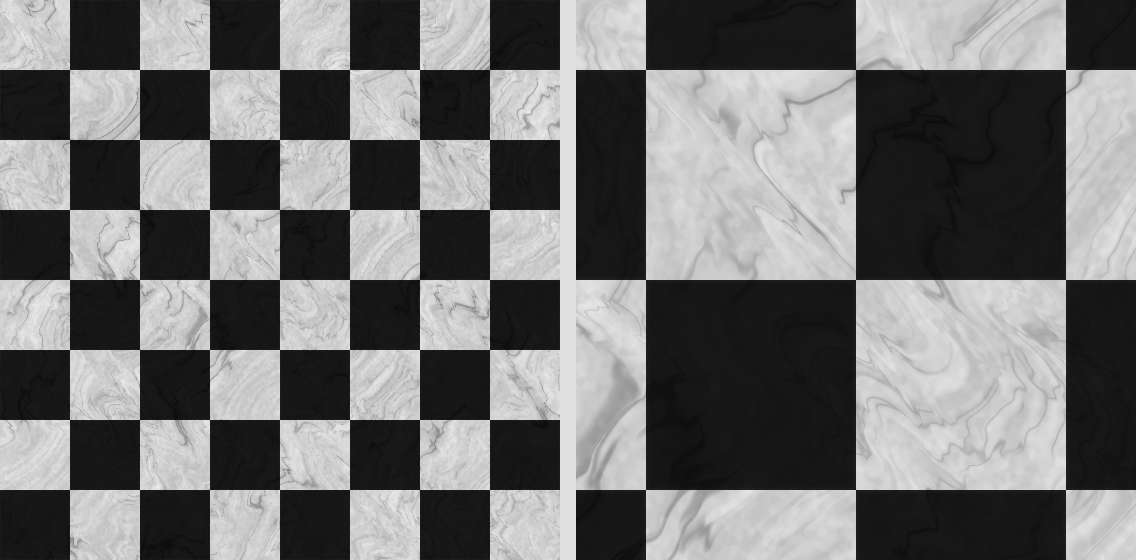
Left, the full canvas; right, a detail of the centre.
Write a WebGL 1 fragment shader that draws this pattern.

```glsl
precision highp float;

// Checkerboard of polished black and pale grey marble tiles.
// One wrapping stone field (layered cellular noise, bent by layered sines)
// supplies clouds, streaks and broken veins; the checker picks its shade.

#define TILES 8.0
#define LIGHT_SHADE 0.822
#define DARK_SHADE 0.09
#define DARK_RELIEF 0.12
#define VEIN_DEPTH 0.24
#define DARK_VEIN_DEPTH 0.035
#define RIM_WIDTH 0.022
#define RIM_GLOW 0.025
#define WARP 0.55
#define RAGGED 0.012
#define TAU 6.2831853

uniform vec2 u_resolution;

vec3 hash3(vec2 p) {
  vec3 q = fract(vec3(p.xyx) * vec3(0.1031, 0.1030, 0.0973));
  q += dot(q, q.yxz + 33.33);
  return fract((q.xxy + q.yzz) * q.zyx);
}

// Wrapping cellular noise; lean is a whole number of cells of shear.
// Returns x: smoothly blended cell value, y: gap between nearest two points.
vec2 cellular(vec2 uv, vec2 cells, float lean) {
  vec2 p = uv * cells - vec2(lean * uv.y, 0.0);
  vec2 base = floor(p);
  float nearest = 8.0;
  float second = 8.0;
  float sum = 0.0;
  float total = 0.0;
  for (int j = -1; j <= 1; j++) {
    for (int i = -1; i <= 1; i++) {
      vec2 id = base + vec2(float(i), float(j));
      // A step over the top edge also shifts the sheared columns.
      float lap = floor(id.y / cells.y);
      vec2 wrapped = vec2(mod(id.x + lean * lap, cells.x), id.y - lap * cells.y);
      vec3 h = hash3(wrapped + cells * 1.7);
      vec2 away = id + h.xy - p;
      float d = length(away);
      second = min(second, max(nearest, d));
      nearest = min(nearest, d);
      float weight = exp(-6.0 * d * d);
      sum += weight * h.z;
      total += weight;
    }
  }
  return vec2(sum / total, second - nearest);
}

// Layered sines of whole frequency bend the stone without breaking the wrap.
vec2 bend(vec2 p) {
  float freq = 3.0;
  for (int i = 0; i < 5; i++) {
    vec2 phase = TAU * (freq * p.yx + floor(freq * 0.6) * p) + float(i) * vec2(1.9, 4.3);
    p += WARP / (TAU * freq) * sin(phase);
    freq = floor(freq * 2.3);
  }
  return p;
}

// A crisp crack with a soft shadow beside it.
float vein(float gap, float width) {
  return 0.7 * (1.0 - smoothstep(0.0, width, gap))
       + 0.3 * (1.0 - smoothstep(0.0, width * 4.0, gap));
}

// Square wave over unit tiles, softened across one pixel.
vec2 squareWave(vec2 t, vec2 pixel) {
  vec2 ramp = abs(mod(t + 0.5, 2.0) - 1.0) - 0.5;
  return clamp(2.0 * ramp / pixel, -1.0, 1.0);
}

void main() {
  vec2 uv = gl_FragCoord.xy / u_resolution;
  vec2 stone = bend(uv);

  // Clouds, streaks and grain
  float cloud = cellular(stone, vec2(26.0, 11.0), 5.0).x - 0.5;
  float streak = cellular(stone, vec2(76.0, 28.0), 13.0).x - 0.5;
  float fine = cellular(stone, vec2(190.0, 64.0), 30.0).x - 0.5;
  float grain = cellular(uv, vec2(250.0, 210.0), 0.0).x - 0.5;
  float relief = 0.07 * cloud + 0.08 * streak + 0.06 * fine + 0.05 * grain;

  // Veins, ragged by the streaks and shown only in scattered patches
  vec2 ragged = stone + RAGGED * vec2(streak + 0.5 * fine, fine);
  float patches = cellular(stone, vec2(15.0, 12.0), 4.0).x;
  float longVein = vein(cellular(ragged, vec2(22.0, 9.0), 8.0).y, 0.09);
  float shortVein = vein(cellular(ragged, vec2(54.0, 23.0), 25.0).y, 0.13);
  float veins = longVein * smoothstep(0.48, 0.8, patches + 0.3 * streak)
              + 0.55 * shortVein * smoothstep(0.5, 0.85, 1.0 - patches + 0.5 * cloud);

  // Tile shades
  vec2 t = uv * TILES;
  vec2 fromCentre = abs(fract(t) - 0.5);
  float edge = 0.5 - max(fromCentre.x, fromCentre.y);
  float rim = 1.0 - smoothstep(0.0, RIM_WIDTH, edge);
  float light = LIGHT_SHADE + relief - VEIN_DEPTH * veins;
  float dark = DARK_SHADE + DARK_RELIEF * relief - DARK_VEIN_DEPTH * veins + RIM_GLOW * rim;

  // Checker: the lower left tile is dark
  vec2 wave = squareWave(t, TILES / u_resolution);
  float shade = mix(dark, light, 0.5 - 0.5 * wave.x * wave.y);
  gl_FragColor = vec4(vec3(clamp(shade, 0.0, 1.0)), 1.0);
}
```
